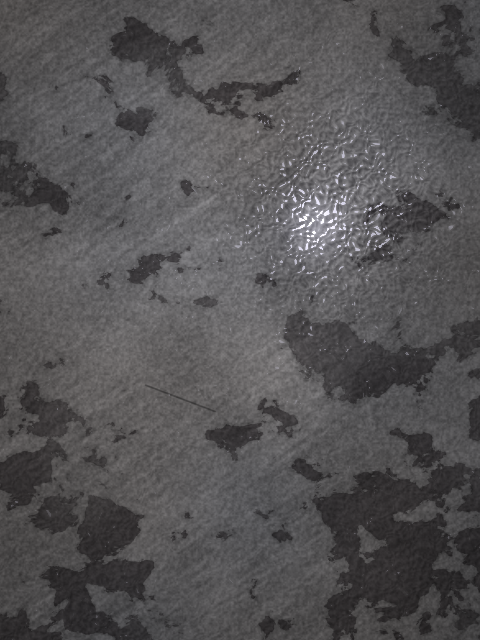
Write a Shadertoy shader that draws this texture.

```glsl
// Worn, damp concrete under a single lamp: a grey ground with ragged dark
// patches from layered noise, diagonal scuffs, and a glittering highlight
// made from the lit slopes of a fine cellular relief.

const vec3  CONCRETE     = vec3(0.405, 0.398, 0.402);
const vec3  PATCH_TINT   = vec3(0.655, 0.635, 0.645);
const vec3  GLINT_COLOR  = vec3(0.83, 0.82, 0.90);
const vec2  LAMP_CENTER  = vec2(0.37, 0.60);   // broad pool of light
const vec2  GLOSS_CENTER = vec2(0.525, 0.685); // wet glitter
const vec2  HOT_SPOT     = vec2(0.490, 0.648); // brightest point
const float PATCH_LEVEL  = 0.578;              // higher: fewer patches
const float RELIEF_SCALE = 115.0;
const float GRAIN_AMOUNT = 0.17;
const float SCUFF_ANGLE  = 0.60;

float hash(vec2 p) {
    vec3 q = fract(p.xyx * 0.1031);
    q += dot(q, q.yzx + 33.33);
    return fract((q.x + q.y) * q.z);
}

float noise(vec2 p) {
    vec2 i = floor(p), f = fract(p);
    f = f * f * (3.0 - 2.0 * f);
    return mix(mix(hash(i), hash(i + vec2(1, 0)), f.x),
               mix(hash(i + vec2(0, 1)), hash(i + vec2(1, 1)), f.x), f.y);
}

float fbm(vec2 p, int octaves) {
    float sum = 0.0, total = 0.0, amp = 1.0;
    for (int i = 0; i < octaves; i++) {
        sum += amp * noise(p);
        total += amp;
        amp *= 0.55;
        p = mat2(1.6, 1.2, -1.2, 1.6) * p + 17.3;
    }
    return sum / total;
}

// Distance to the nearest jittered cell point.
float cellular(vec2 p) {
    vec2 i = floor(p);
    float best = 2.0;
    for (int y = -1; y <= 1; y++)
        for (int x = -1; x <= 1; x++) {
            vec2 c = i + vec2(x, y);
            vec2 point = c + vec2(hash(c), hash(c + 71.7));
            best = min(best, length(p - point));
        }
    return best;
}

float segment(vec2 p, vec2 a, vec2 b) {
    vec2 ab = b - a;
    return length(p - a - ab * clamp(dot(p - a, ab) / dot(ab, ab), 0.0, 1.0));
}

float falloff(vec2 d, float radius) {
    return exp(-dot(d, d) / (radius * radius));
}

// Ragged patch height: broad islands broken up by fine detail.
float patchField(vec2 p) {
    vec2 warp = vec2(fbm(p * 14.0, 2), fbm(p * 14.0 + 40.0, 2)) - 0.5;
    vec2 q = p + 0.035 * warp;
    float broad = fbm(vec2(q.x + 0.3 * q.y, q.y * 1.5) * 6.5 + 3.7, 2);
    float fine = fbm(vec2(q.x, q.y * 1.25) * 24.0 + 9.1, 5);
    float lowerBand = smoothstep(0.48, 0.15, p.y + 0.15 * (0.4 - p.x));
    float clearing = falloff(p - vec2(0.22, 0.46), 0.16);
    return 0.5 * broad + 0.5 * fine + 0.025 * lowerBand - 0.03 * clearing;
}

void mainImage(out vec4 fragColor, in vec2 fragCoord) {
    vec2 p = fragCoord / iResolution.y;
    float pixel = 1.0 / iResolution.y;

    // Ground: lamp pool, cloudy stains, grain
    float lamp = 0.70 + 0.36 * falloff((p - LAMP_CENTER) * vec2(1.0, 0.85), 0.36);
    float stains = fbm(p * 7.0 + 21.0, 4) - 0.5;
    float grain = noise(p * 190.0) + noise(p * 390.0 + 5.0) - 1.0;
    float shade = lamp * (1.0 + 0.42 * stains + GRAIN_AMOUNT * grain);

    // Diagonal scuffs
    float c = cos(SCUFF_ANGLE), s = sin(SCUFF_ANGLE);
    vec2 along = mat2(c, -s, s, c) * p;
    float scuff = noise(along * vec2(16.0, 170.0)) - 0.5;
    shade *= 1.0 + 0.17 * scuff * smoothstep(0.35, 0.65, noise(p * 6.0 + 2.0));
    vec3 color = CONCRETE * shade;
    color *= 1.0 + vec3(0.02, 0.0, -0.025) * (noise(p * 5.0 + 50.0) * 2.0 - 1.0);

    // Dark patches with crisp edges and a faint darker rim
    float field = patchField(p) - PATCH_LEVEL;
    float edge = max(0.010, 0.7 * fwidth(field));
    float worn = smoothstep(-edge, edge, field);
    float rim = worn * (1.0 - smoothstep(0.0, 0.03, field));
    float strength = mix(0.65, 1.0, smoothstep(0.3, 0.6, noise(p * 8.0 + 31.0)));
    color *= mix(vec3(1.0), PATCH_TINT, worn * strength);
    color *= 1.0 - 0.10 * rim - 0.10 * smoothstep(-0.06, 0.0, field);

    // Long thin scratch
    float scratch = segment(p, vec2(0.228, 0.398), vec2(0.336, 0.357));
    color *= 1.0 - 0.35 * smoothstep(0.0010 + pixel, 0.0, scratch);

    // Glitter: slopes of the relief that face the lamp
    vec2 q = p * RELIEF_SCALE;
    q += 1.4 * vec2(noise(q * 0.6), noise(q * 0.6 + 30.0));
    float slope = cellular(q + vec2(0.32, -0.32)) - cellular(q);
    float facet = slope * (0.4 + 1.2 * noise(q * 0.55 + 12.0));
    float gloss = falloff((p - GLOSS_CENTER) * vec2(1.0, 0.9), 0.125);
    float halo = falloff(p - GLOSS_CENTER + vec2(0.05, 0.03), 0.25);
    float hot = falloff(p - HOT_SPOT, 0.045);
    float wet = 0.50 * gloss + 0.25 * halo + 0.25 * hot + 0.09 * worn;
    float level = mix(0.60, 0.10, clamp(wet, 0.0, 1.0));
    float glint = smoothstep(level, level + 0.16, facet);
    color += slope * (0.05 + 0.20 * gloss);
    color += vec3(0.95, 0.95, 1.08) * (0.05 * gloss + 0.20 * hot);
    color = mix(color, GLINT_COLOR + 0.25 * hot, glint * clamp(0.18 + wet, 0.0, 0.9));

    fragColor = vec4(clamp(color, 0.0, 1.0), 1.0);
}
```
